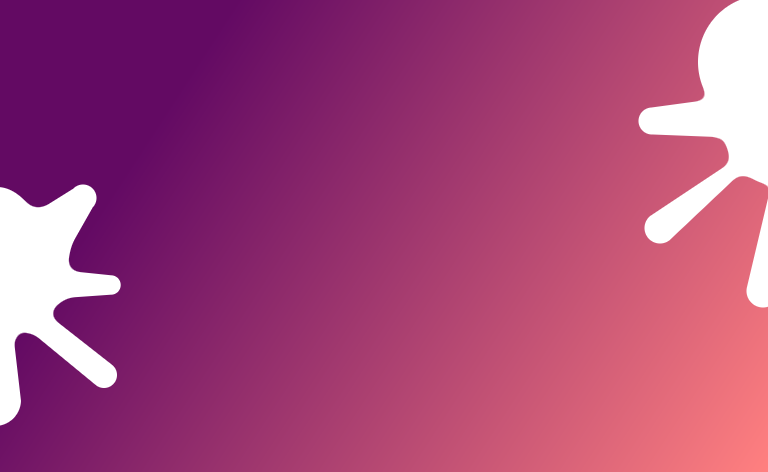
A WebGL 2 fragment shader for this background:

```glsl
#version 300 es
precision highp float;
// Diagonal plum-to-coral gradient with a white paint splat on the left and right edges.
// Each splat is a smooth union of round cores and tapered arms, given as distances
// on a 768 x 472 design space with y pointing down, stretched to fill the canvas.

#define DESIGN vec2(768.0, 472.0)
#define PLUM vec3(0.39, 0.04, 0.39)
#define CORAL vec3(1.0, 0.50, 0.50)
#define PAINT vec3(1.0)
#define RAMP_DIR vec2(0.838, 0.545)
#define RAMP_START 201.0
#define RAMP_END 898.0
#define BLEND 14.0

uniform vec2 u_resolution;
out vec4 fragColor;

// Union of two distances with a rounded fillet where they meet.
float smoothUnion(float a, float b) {
  float h = max(BLEND - abs(a - b), 0.0);
  return min(a, b) - h * h / (4.0 * BLEND);
}

float disc(vec2 p, vec2 center, float radius) {
  return length(p - center) - radius;
}

// Capsule whose radius runs from rootRadius to tipRadius.
float arm(vec2 p, vec2 root, float rootRadius, vec2 tip, float tipRadius) {
  vec2 axis = tip - root;
  float t = clamp(dot(p - root, axis) / dot(axis, axis), 0.0, 1.0);
  return length(p - root - axis * t) - mix(rootRadius, tipRadius, t);
}

float leftSplat(vec2 p) {
  float d = disc(p, vec2(0.0, 268.0), 67.0);
  d = smoothUnion(d, disc(p, vec2(-3.0, 217.0), 30.0));
  d = smoothUnion(d, arm(p, vec2(38.0, 245.0), 30.0, vec2(83.0, 198.0), 13.5));
  d = smoothUnion(d, arm(p, vec2(50.0, 284.0), 15.0, vec2(111.0, 285.0), 9.7));
  d = smoothUnion(d, arm(p, vec2(38.0, 322.0), 12.0, vec2(104.0, 375.0), 13.0));
  return smoothUnion(d, arm(p, vec2(-3.0, 340.0), 17.0, vec2(-5.0, 400.0), 26.0));
}

float rightSplat(vec2 p) {
  float d = disc(p, vec2(765.0, 62.0), 67.0);
  d = smoothUnion(d, disc(p, vec2(780.0, 130.0), 56.0));
  d = smoothUnion(d, arm(p, vec2(715.0, 118.0), 19.0, vec2(652.0, 121.0), 13.5));
  d = smoothUnion(d, arm(p, vec2(738.0, 166.0), 7.0, vec2(660.0, 228.0), 15.5));
  return smoothUnion(d, arm(p, vec2(782.0, 200.0), 14.0, vec2(763.0, 291.0), 16.5));
}

void main() {
  vec2 uv = gl_FragCoord.xy / u_resolution;
  vec2 p = vec2(uv.x, 1.0 - uv.y) * DESIGN;

  // Background ramp, flat plum before its start.
  float ramp = clamp((dot(p, RAMP_DIR) - RAMP_START) / (RAMP_END - RAMP_START), 0.0, 1.0);
  vec3 color = mix(PLUM, CORAL, ramp);

  // Paint on top, with an edge one pixel wide.
  float pixel = DESIGN.y / u_resolution.y;
  float splats = min(leftSplat(p), rightSplat(p));
  color = mix(color, PAINT, clamp(0.5 - splats / pixel, 0.0, 1.0));

  fragColor = vec4(color, 1.0);
}
```
